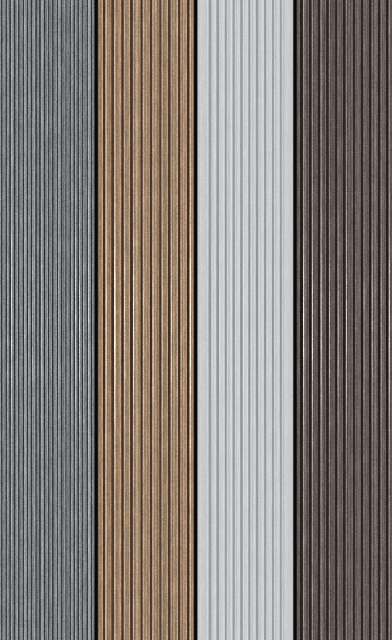
Reproduce this texture procedurally as a WebGL 2 fragment shader.

```glsl
#version 300 es
precision highp float;
// Four upright ribbed decking boards (grey, tan, silver, dark brown) with black gaps.
// Each board repeats a rib with a dark groove, a lit edge and fine reeds; layered sines
// and long cellular fibres add wear, and a soft band of gloss crosses the middle.
uniform vec2 u_resolution;
out vec4 outColor;

float hash(vec2 p) {
  p = fract(p * vec2(0.1031, 0.1147));
  p += dot(p, p.yx + 33.33);
  return fract((p.x + p.y) * p.x * 17.0);
}

// Soft-edged line of half width r at distance d, blurred over w
float line(float d, float r, float w) {
  return 1.0 - smoothstep(r - w, r + w, abs(d));
}

// Straight vertical streaks from layered sines, about -1 to 1
float streaks(vec2 p) {
  float sum = 0.0;
  float gain = 0.5;
  float freq = 310.0;
  for (int i = 0; i < 4; i++) {
    sum += gain * sin(p.x * freq + 0.5 * sin(p.y * 2.3 + p.x * 52.0) + float(i) * 1.9);
    freq *= 1.33;
    gain *= 0.85;
  }
  return sum;
}

// Nearest-point distance in cells, used for fibre grain and flecks
float cellular(vec2 p) {
  vec2 cell = floor(p);
  float nearest = 1.0;
  for (int j = -1; j <= 1; j++)
    for (int i = -1; i <= 1; i++) {
      vec2 c = cell + vec2(i, j);
      vec2 point = c + vec2(hash(c), hash(c + 57.0));
      nearest = min(nearest, length(point - p));
    }
  return nearest;
}

void main() {
  vec2 uv = gl_FragCoord.xy / u_resolution;
  vec2 p = vec2(uv.x, uv.y * 1.63);
  float pixel = 1.0 / u_resolution.x;

  // Boards: one pitch each, the first one cut a little at the left
  float pitch = 0.2535;
  float along = (uv.x + 0.008) / pitch;
  float board = clamp(floor(along), 0.0, 3.0);
  float local = (along - board - 0.018) / 0.964;

  // Base, groove and lit tones, rib count and smooth border of each board
  vec3 base = vec3(0.52, 0.53, 0.54);
  vec3 groove = vec3(0.17, 0.18, 0.19);
  vec3 lit = vec3(0.66, 0.67, 0.68);
  float ribs = 22.0;
  float border = 0.01;
  float grooveWidth = 0.16;
  float roughness = 1.0;
  if (board == 1.0) {
    base = vec3(0.63, 0.52, 0.42);
    groove = vec3(0.23, 0.17, 0.13);
    lit = vec3(0.80, 0.72, 0.62);
    ribs = 10.0;
    grooveWidth = 0.12;
    roughness = 0.8;
  } else if (board == 2.0) {
    base = vec3(0.79, 0.795, 0.80);
    groove = vec3(0.56, 0.565, 0.58);
    lit = vec3(0.90, 0.90, 0.91);
    ribs = 10.0;
    border = 0.09;
    grooveWidth = 0.15;
    roughness = 0.2;
  } else if (board == 3.0) {
    base = vec3(0.39, 0.355, 0.34);
    groove = vec3(0.14, 0.11, 0.10);
    lit = vec3(0.58, 0.55, 0.53);
    ribs = 11.0;
    grooveWidth = 0.14;
  }

  // Ribs: each repeat holds a groove, a lit edge and three fine reeds
  float ribPos = (local - border) / (1.0 - 2.0 * border) * ribs;
  float ribPixel = pixel * ribs / (pitch * 0.964 * (1.0 - 2.0 * border));
  float blur = max(ribPixel * 0.55, board == 2.0 ? 0.11 : 0.04);
  float vary = hash(vec2(floor(ribPos) + 3.0, board * 13.0 + 5.0));
  float f = fract(ribPos) - 0.5 + (vary - 0.5) * 0.14 * roughness;
  float inside = smoothstep(0.0, ribPixel, ribPos) * smoothstep(0.0, ribPixel, ribs - ribPos);
  float gloss = exp(-pow((uv.y - 0.49) / 0.15, 2.0));
  float depth = line(f, grooveWidth * (0.8 + 0.4 * vary), blur);
  float edge = line(f - grooveWidth - 0.12, 0.07, blur);
  float reeds = cos(f * 18.85) * (1.0 - smoothstep(0.12, 0.3, ribPixel));

  vec3 color = base * (1.0 - inside * (0.06 * sin(f * 6.283) + 0.11 * roughness * reeds));
  color = mix(color, lit, edge * inside * (0.5 + 0.4 * vary));
  color = mix(color, groove, depth * inside * (0.85 + 0.15 * gloss));
  color += edge * inside * gloss * (0.06 + 0.26 * vary) * (board == 2.0 ? 0.3 : 1.0);

  // Wear: fine streaks, long upright fibres, pixel-fine grit and a few pale flecks
  float fibre = cellular(vec2(p.x * 230.0, p.y * 16.0)) - 0.48;
  float grit = hash(floor(p * 300.0)) - 0.5;
  float fleck = 1.0 - smoothstep(0.03, 0.07, cellular(p * 32.0 + board * 9.0));
  color *= 1.0 + roughness * (0.14 * streaks(p) + 0.22 * fibre + 0.16 * grit);
  color += fleck * 0.06 * roughness;

  // Black gaps with softened board edges
  float gap = line(along - floor(along + 0.5), 0.018, pixel / pitch);
  color = mix(color, vec3(0.03, 0.03, 0.035), gap * step(0.5, along) * step(along, 3.5));
  outColor = vec4(clamp(color, 0.0, 1.0), 1.0);
}
```
